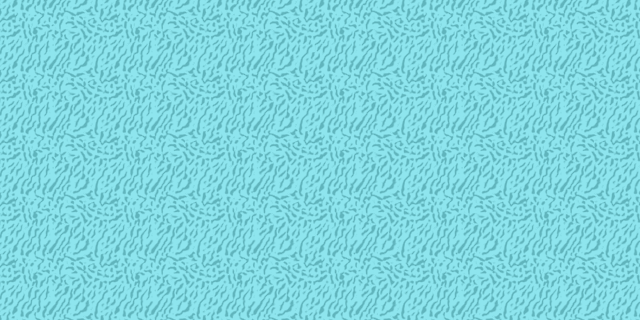
Write a WebGL 2 fragment shader that draws this pattern.

```glsl
#version 300 es
precision highp float;

uniform vec2 u_resolution;
out vec4 fragColor;

#define GRID 62.6               // cells per canvas height
#define TILE vec2(20.0, 12.0)   // cells before the pattern repeats
#define BAND_CENTER 4.1         // row of the long slanted strokes
#define SLANT -0.52             // angle across a stroke
#define STROKE_FREQ 5.6         // spacing of neighbouring strokes
#define BEND 0.35               // strength of the curving
#define THRESHOLD 0.50          // higher leaves less ink
#define EDGE 0.21               // half width of an edge, in cells
#define GROUND vec3(0.555, 0.897, 0.932)
#define INK vec3(0.377, 0.705, 0.737)

const float TAU = 6.2831853;

vec3 hash3(vec2 cell) {
    vec3 h = fract(vec3(cell.xyx) * vec3(0.1031, 0.1030, 0.0973));
    h += dot(h, h.yxz + 33.33);
    return fract((h.xxy + h.yzz) * h.zyx);
}

float cornerSlope(vec2 cell, vec2 offset) {
    float angle = TAU * hash3(mod(cell, TILE) + 71.0).x;
    return dot(vec2(cos(angle), sin(angle)), offset);
}

// Gradient noise that repeats with the tile
float gradientNoise(vec2 p) {
    vec2 cell = floor(p), f = p - cell;
    vec2 u = f * f * f * (f * (f * 6.0 - 15.0) + 10.0);
    vec2 e = vec2(1.0, 0.0);
    float low = mix(cornerSlope(cell, f), cornerSlope(cell + e.xy, f - e.xy), u.x);
    float high = mix(cornerSlope(cell + e.yx, f - e.yx), cornerSlope(cell + e.xx, f - e.xx), u.x);
    return mix(low, high, u.y);
}

// One small wave packet: long and slanted in the band, stubby outside it
float wavePacket(vec2 cell, vec2 p) {
    vec2 id = mod(cell, TILE);
    vec3 h = hash3(id + 5.0);
    vec2 d = p - cell - hash3(id + 37.0).xy;
    float band = smoothstep(-0.3, 0.6, cos(TAU * (id.y + 0.5 - BAND_CENTER) / TILE.y));
    float angle = SLANT + (h.x - 0.5) * mix(2.9, 0.7, band);
    vec2 axis = vec2(cos(angle), sin(angle));
    float across = dot(d, axis);
    float along = dot(d, vec2(-axis.y, axis.x));
    vec2 falloff = mix(vec2(2.2), vec2(1.4, 0.7), band);
    float envelope = exp(-falloff.x * across * across - falloff.y * along * along);
    envelope *= max(0.0, 1.0 - dot(d, d) / 4.0);
    float gain = pow(falloff.x * falloff.y, 0.25);
    return gain * envelope * cos(STROKE_FREQ * across + TAU * h.y);
}

float strokeField(vec2 p) {
    p += BEND * vec2(gradientNoise(p), gradientNoise(p + vec2(6.5, 4.5)));
    vec2 home = floor(p);
    float sum = 0.0;
    for (int y = -2; y <= 2; y++) {
        for (int x = -2; x <= 2; x++) {
            sum += wavePacket(home + vec2(x, y), p);
        }
    }
    return sum;
}

void main() {
    vec2 p = gl_FragCoord.xy / u_resolution.y * GRID;

    // Divide by the slope, so that every edge is equally sharp
    const vec2 e = vec2(0.04, 0.0);
    float field = strokeField(p);
    vec2 slope = vec2(strokeField(p + e.xy), strokeField(p + e.yx)) - field;
    slope /= e.x;
    float inside = (field - THRESHOLD) / sqrt(dot(slope, slope) + 1.0);

    float ink = smoothstep(-EDGE, EDGE, inside);
    fragColor = vec4(mix(GROUND, INK, ink), 1.0);
}
```
